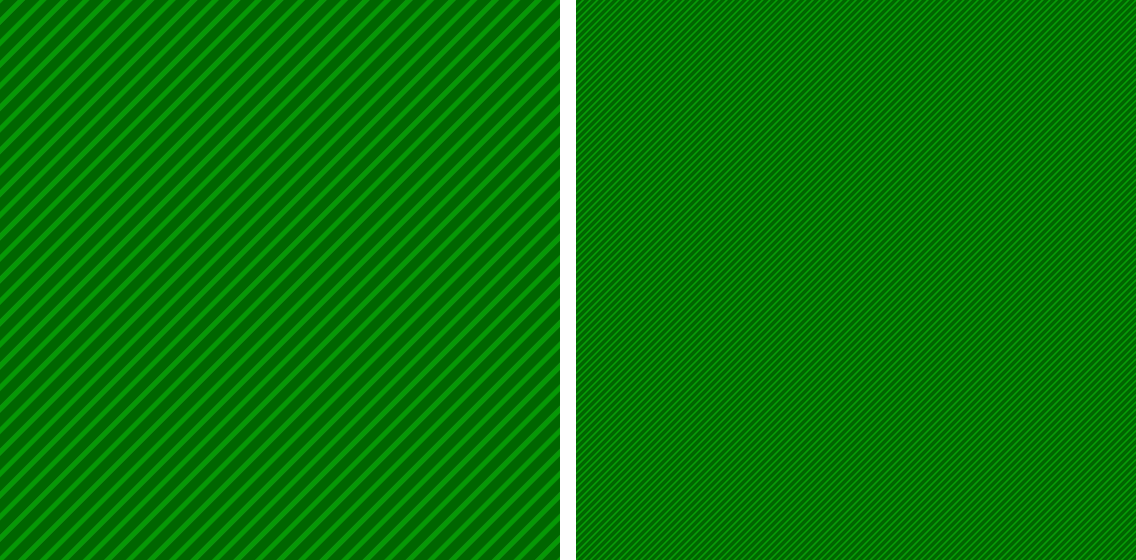
Left: one tile. Right: repeated 3 by 3.
Write a WebGL 2 fragment shader that draws this pattern.

```glsl
#version 300 es
precision highp float;
// Diagonal bright green stripes on dark green, with alternating pale and dim rims.

#define REPEATS 26.0          // stripes across and down; even, so the rims tile
#define STRIPE_HALF 0.175     // half width of a stripe, in periods
#define PALE_RIM 0.05         // rim width on odd stripes
#define DIM_RIM 0.03          // rim width on even stripes
#define GROUND vec3(0.00, 0.40, 0.00)
#define CORE vec3(0.02, 0.60, 0.02)
#define PALE vec3(0.07, 0.56, 0.07)
#define DIM vec3(0.04, 0.49, 0.04)

uniform vec2 u_resolution;
out vec4 fragColor;

// Smooth coverage of a band around zero
float band(float distanceToAxis, float halfWidth, float pixel) {
    return clamp((halfWidth - distanceToAxis) / pixel + 0.5, 0.0, 1.0);
}

void main() {
    vec2 uv = gl_FragCoord.xy / u_resolution;

    // Stripe index and distance to its axis, both in periods
    float phase = (uv.x - uv.y) * REPEATS;
    float index = floor(phase + 0.5);
    float axisDistance = abs(phase - index);
    float pixel = REPEATS * length(1.0 / u_resolution);

    // Odd stripes carry pale rims, even ones dim rims
    float odd = mod(index, 2.0);
    vec3 rimColor = mix(DIM, PALE, odd);
    float rimWidth = mix(DIM_RIM, PALE_RIM, odd);

    // Ground, then rim, then core
    vec3 color = mix(GROUND, rimColor, band(axisDistance, STRIPE_HALF, pixel));
    color = mix(color, CORE, band(axisDistance, STRIPE_HALF - rimWidth, pixel));

    fragColor = vec4(color, 1.0);
}
```
